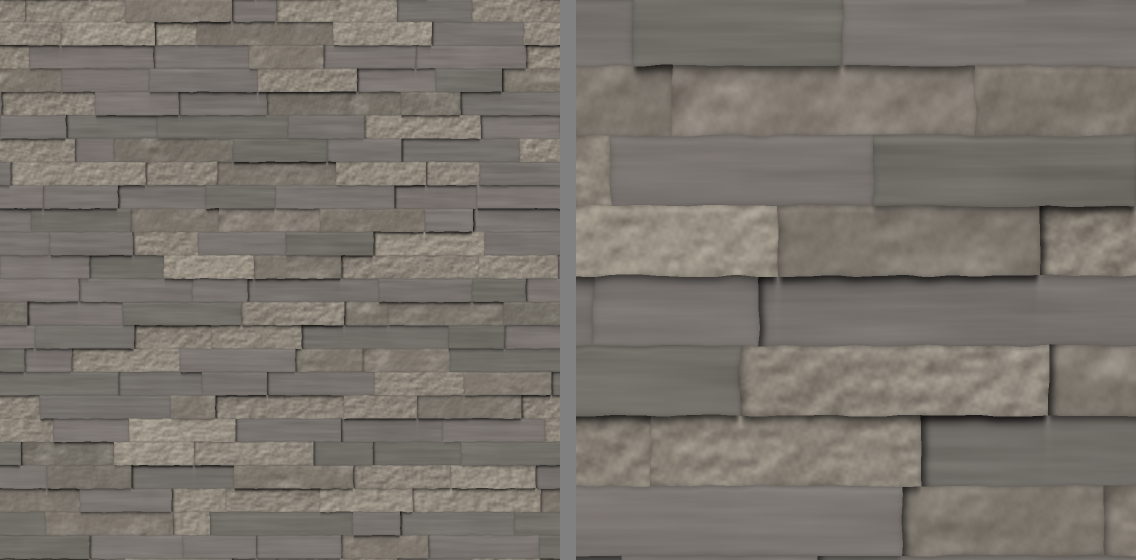
Left: the whole. Right: its middle third, enlarged.
Give the GLSL for this texture, as a WebGL 2 fragment shader.

```glsl
#version 300 es
precision highp float;

uniform vec2 u_resolution;
out vec4 outColor;

struct Stone {
    vec2 id;      // column, row
    float left;   // distance to the left joint
    float right;  // distance to the right joint
};

float hash(vec2 p) {
    return fract(sin(dot(p, vec2(127.1, 311.7))) * 43758.5453);
}

float noise(vec2 p) {
    vec2 i = floor(p), f = fract(p);
    f = f * f * (3.0 - 2.0 * f);
    return mix(mix(hash(i), hash(i + vec2(1, 0)), f.x),
               mix(hash(i + vec2(0, 1)), hash(i + vec2(1, 1)), f.x), f.y);
}

float fbm(vec2 p) {
    float sum = 0.0, amplitude = 0.5;
    for (int i = 0; i < 3; i++) {
        sum += amplitude * noise(p);
        p = p * 2.1 + 11.3;
        amplitude *= 0.5;
    }
    return sum;
}

// Slope of the rock face towards the light at the upper left
float bump(vec2 p) {
    return fbm(p) - fbm(p + vec2(-0.35, 0.45));
}

// Jittered joint between two columns of a row
float joint(float column, float row) {
    return column + 0.62 * (hash(vec2(mod(column, 6.0), row + 40.0)) - 0.5);
}

Stone findStone(vec2 p) {
    float row = mod(floor(p.y * 24.0 - 0.06), 24.0);
    float x = p.x * 6.0 + 6.0 * hash(vec2(row, 3.7));
    float column = floor(x);
    if (x < joint(column, row)) column -= 1.0;
    else if (x >= joint(column + 1.0, row)) column += 1.0;
    return Stone(vec2(mod(column, 6.0), row),
                 (x - joint(column, row)) / 6.0,
                 (joint(column + 1.0, row) - x) / 6.0);
}

// How far a stone stands out of the wall
float relief(vec2 id) {
    return hash(id + 71.3);
}

vec3 stoneFace(vec2 p, vec2 id) {
    vec2 q = p + id * 3.17;
    float kind = hash(id + 5.9);
    float tone = hash(id + 23.1);
    float cloud = fbm(q * 22.0) - 0.44;

    // Sawn face with long horizontal grain
    float grain = fbm(q * vec2(9.0, 150.0)) - 0.44;
    vec3 sawn = mix(vec3(0.415, 0.410, 0.380), vec3(0.495, 0.468, 0.455), sqrt(tone));
    sawn += 0.09 * grain + 0.04 * cloud;

    // Pale face with fine chisel marks
    vec3 chiselled = mix(vec3(0.540, 0.510, 0.470), vec3(0.600, 0.570, 0.520), tone);
    chiselled += vec3(0.25, 0.25, 0.23) * bump(q * vec2(85.0, 110.0)) + 0.07 * cloud;

    // Split face with coarse ledges
    vec3 broken = mix(vec3(0.460, 0.440, 0.405), vec3(0.515, 0.485, 0.450), tone);
    broken += 0.24 * bump(q * vec2(36.0, 55.0)) * smoothstep(-0.2, 0.2, cloud)
            + 0.09 * bump(q * 110.0) + 0.10 * cloud;

    return kind < 0.50 ? sawn : kind < 0.80 ? chiselled : broken;
}

vec3 wall(vec2 p) {
    // Slightly uneven edges
    vec2 uneven = p + 0.0018 * (vec2(noise(p * 70.0), noise(p * 70.0 + 37.0)) - 0.5);
    Stone s = findStone(uneven);
    float bottom = fract(uneven.y * 24.0 - 0.06) / 24.0;
    float top = 1.0 / 24.0 - bottom;
    vec3 color = stoneFace(p, s.id);

    // Shadows cast by higher stones above and to the left
    Stone above = findStone(uneven + vec2(0.0, 1.0 / 24.0));
    float own = relief(s.id);
    float dropAbove = max(relief(above.id) - own, 0.0)
                    * smoothstep(0.0, 0.004, min(above.left, above.right));
    float dropLeft = max(relief(vec2(mod(s.id.x - 1.0, 6.0), s.id.y)) - own, 0.0);
    color *= 1.0 - 0.75 * sqrt(dropAbove) * exp(-pow(top / 0.0042, 2.0));
    color *= 1.0 - 0.20 * dropAbove * exp(-top / 0.012);
    color *= 1.0 - 0.75 * sqrt(dropLeft) * exp(-pow(s.left / 0.0036, 2.0));

    // Faint joints and lit upper edges
    float edge = min(min(s.left, s.right), min(top, bottom));
    color *= 1.0 - 0.13 * exp(-edge / 0.0014);
    color += 0.035 * own * (1.0 - sqrt(dropAbove)) * exp(-pow((top - 0.003) / 0.0015, 2.0));
    return color;
}

void main() {
    // Average four samples to smooth the edges
    vec3 color = vec3(0.0);
    for (int i = 0; i < 4; i++) {
        vec2 shift = vec2(i % 2, i / 2) * 0.5 - 0.25;
        color += 0.25 * wall((gl_FragCoord.xy + shift) / u_resolution);
    }
    outColor = vec4(color, 1.0);
}
```
